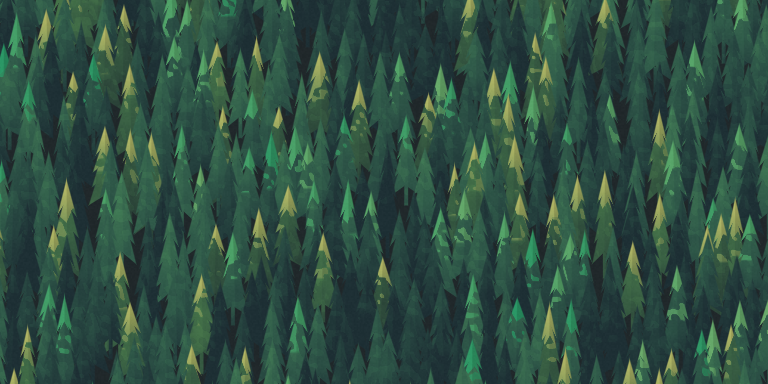
Reproduce this pattern procedurally as a Shadertoy shader.

```glsl
// Dense conifer forest: staggered rows of jittered trees painted back to front.
// Each tree is a union of drooping tiers, shaded by a tone ramp with folds and
// painterly patches; some trees carry a sunlit green or yellow crown.

const float ROW_STEP = 0.080;
const float COLUMN_STEP = 0.073;
const vec3 GAP = vec3(0.125, 0.155, 0.165);
const vec3 NIGHT = vec3(0.115, 0.185, 0.205);
const vec3 TEAL = vec3(0.15, 0.27, 0.25);
const vec3 PINE = vec3(0.19, 0.36, 0.29);
const vec3 MOSS = vec3(0.24, 0.45, 0.32);
const vec3 LEAF = vec3(0.29, 0.59, 0.38);
const vec3 EMERALD = vec3(0.16, 0.58, 0.39);
const vec3 FERN = vec3(0.42, 0.66, 0.41);
const vec3 STRAW = vec3(0.70, 0.71, 0.39);
const vec3 OLIVE = vec3(0.47, 0.57, 0.34);

float hash(vec2 p) {
    vec3 q = fract(vec3(p.xyx) * 0.1031);
    q += dot(q, q.yzx + 33.33);
    return fract((q.x + q.y) * q.z);
}

float noise(vec2 p) {
    vec2 i = floor(p), f = fract(p);
    f = f * f * (3.0 - 2.0 * f);
    return mix(mix(hash(i), hash(i + vec2(1, 0)), f.x),
               mix(hash(i + vec2(0, 1)), hash(i + vec2(1, 1)), f.x), f.y);
}

// Coverage of the region where distance d is negative
float fill(float d, float aa) {
    return 1.0 - smoothstep(-aa, aa, d);
}

// Tone 0..4 from deep shade to bright foliage
vec3 ramp(float tone) {
    vec3 c = mix(NIGHT, TEAL, clamp(tone, 0.0, 1.0));
    c = mix(c, PINE, clamp(tone - 1.0, 0.0, 1.0));
    c = mix(c, MOSS, clamp(tone - 2.0, 0.0, 1.0));
    return mix(c, LEAF, clamp(tone - 3.0, 0.0, 1.0));
}

// Distance to a tree; x from the axis, t runs from 0 at the tip to 1 at the base
float treeDistance(float x, float t, float halfWidth, float height, vec2 id) {
    float d = max(abs(x) - 0.005, (abs(t - 1.0) - 0.14) * height);
    float side = step(0.0, x);
    for (int i = 0; i < 4; i++) {
        float k = float(i);
        float ragged = hash(id * 3.1 + vec2(k * 7.0 + side * 31.0, k + 5.0));
        float top = 0.12 * k;
        float bottom = 0.32 + 0.22 * k + 0.06 * ragged;
        float w = halfWidth * (0.52 + 0.15 * k) * (0.85 + 0.3 * ragged);
        float flank = (abs(x) - w * (t - top) / (bottom - top)) * 0.88;
        float under = (t - bottom + 0.13 * (1.0 - abs(x) / w)) * height;
        d = min(d, max(flank, under));
    }
    return d;
}

// Foliage colour with folds, patches and an optional sunlit crown
vec3 treeColor(vec2 q, float t, float halfWidth, float height, vec2 id, float aa) {
    float x = q.x / halfWidth;
    float kind = hash(id + 71.3);
    float sunny = step(0.68, kind);
    float yellow = step(0.835, kind);
    float lean = hash(id + 13.7) - 0.5;

    // Angular patches with crisp edges
    float blot = noise(q * vec2(75.0, 38.0) + id * 9.7 + q.y * 20.0);
    float patches = smoothstep(0.60, 0.66, blot);
    float fold = fill(q.x - lean * 0.35 * halfWidth * t, aa);

    float tone = 0.1 + 2.7 * pow(hash(id + 40.9), 1.3);
    tone = mix(tone, 1.7 + 1.1 * hash(id + 8.1), sunny);
    tone += 0.30 * fold - 0.15 + 0.35 * patches - 1.15 * t * t;
    tone += 0.5 * (noise(q * 28.0 + id * 5.3) - 0.5);
    vec3 color = ramp(tone);
    color = mix(color, color * vec3(1.15, 1.02, 0.90), yellow);

    // Crown reaches further down one side and ends in a zigzag
    float zigzag = abs(fract(x * 1.4 + lean * 3.0) - 0.5);
    float reach = 0.24 + 0.20 * hash(id + 27.5);
    float crown = fill((t - reach + 0.20 * zigzag + lean * 0.75 * x) * height, aa * 1.2);
    float fleck = smoothstep(0.69, 0.74, blot) * fill(t - 0.58, 0.02);
    vec3 green = mix(EMERALD, FERN, hash(id + 55.2));
    vec3 light = mix(green, mix(STRAW, OLIVE, smoothstep(0.0, 0.5, t)), yellow);
    light *= 0.88 + 0.14 * fold;
    return mix(color, light, sunny * max(crown, fleck * 0.75));
}

void mainImage(out vec4 fragColor, in vec2 fragCoord) {
    vec2 p = fragCoord / iResolution.y;
    float aa = 0.8 / iResolution.y;
    vec3 color = GAP;

    // Far rows first, so that nearer and lower trees overlap them
    float firstRow = floor(p.y / ROW_STEP);
    for (int r = 4; r >= -1; r--) {
        float row = firstRow + float(r);
        float stagger = 0.5 * mod(row, 2.0);
        float firstColumn = floor(p.x / COLUMN_STEP - stagger);
        for (int c = -1; c <= 1; c++) {
            vec2 id = vec2(firstColumn + float(c), row) + 60.0;
            float column = id.x - 59.5 + stagger + 0.6 * (hash(id) - 0.5);
            vec2 tip = vec2(column * COLUMN_STEP, (row + 0.95 * hash(id + 3.3)) * ROW_STEP);
            float height = mix(0.20, 0.27, hash(id + 17.1));
            float halfWidth = mix(0.037, 0.048, hash(id + 91.4));
            vec2 q = p - tip;
            float t = -q.y / height;
            float d = treeDistance(q.x, t, halfWidth, height, id);
            vec3 foliage = treeColor(q, t, halfWidth, height, id, aa);
            color = mix(color, foliage, fill(d, aa));
        }
    }

    // Faint paper grain
    color += 0.018 * (noise(p * 260.0) - 0.5);
    fragColor = vec4(color, 1.0);
}
```
